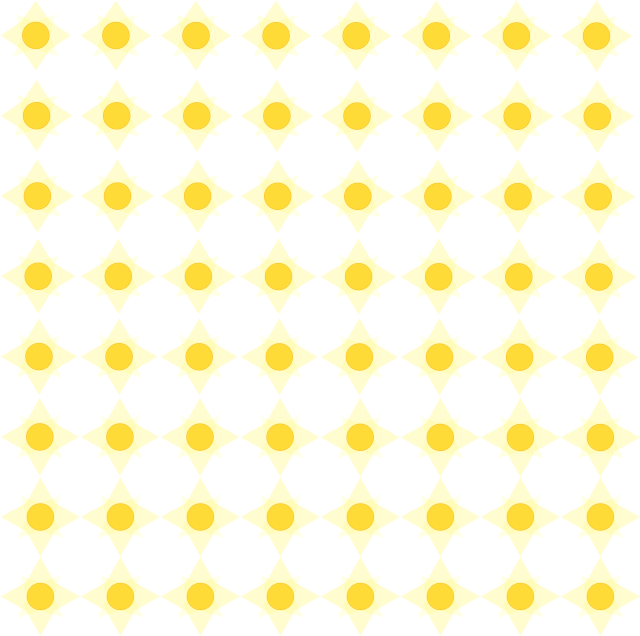
A WebGL 1 fragment shader for this pattern:

```glsl
precision highp float;

uniform vec2 u_resolution;

// Signed distance to the edges of a four-pointed star with tips on the axes
// and valleys at (valley, valley).
float fourPointStar(vec2 p, float tip, float valley) {
  p = abs(p);
  if (p.y > p.x) p = p.yx;
  return dot(p - vec2(tip, 0.0), normalize(vec2(valley, tip - valley)));
}

float coverage(float dist, float pixel) {
  return clamp(0.5 - dist / pixel, 0.0, 1.0);
}

void main() {
  // Eight by eight cells counted from the top left, one unit wide each
  vec2 uv = gl_FragCoord.xy / u_resolution;
  vec2 grid = 8.0 * vec2(uv.x, 1.0 - uv.y);
  vec2 cell = floor(grid);
  vec2 p = fract(grid) * vec2(1.0, u_resolution.y / u_resolution.x);
  float pixel = 8.0 / u_resolution.x;

  // Long rays grow from one cell to the next, pinned at their left and top tips
  float index = cell.y * 8.0 + cell.x;
  float reach = min(0.4375 + 0.00125 * index, 0.495);
  p -= vec2(0.01, 0.005) + reach;

  // Short diagonal rays, slightly wider towards the bottom
  vec2 q = vec2(p.x / (1.0 + 0.27 * p.y), p.y);
  q = vec2(q.x + q.y, q.y - q.x) * 0.70711;

  float longRays = coverage(fourPointStar(p, reach, 0.178), pixel);
  float shortRays = coverage(fourPointStar(q, 0.368, 0.122), pixel);

  // Translucent rays tint each other where they overlap
  vec3 color = vec3(1.0);
  color *= mix(vec3(1.0), vec3(1.0, 0.99, 0.81), longRays);
  color *= mix(vec3(1.0), vec3(1.0, 1.0, 0.895), shortRays);

  // Disc with a thin darker rim
  float radius = length(p);
  color = mix(color, vec3(0.98, 0.76, 0.20), coverage(radius - 0.171, pixel));
  color = mix(color, vec3(1.0, 0.86, 0.22), coverage(radius - 0.164, pixel));

  gl_FragColor = vec4(color, 1.0);
}
```
